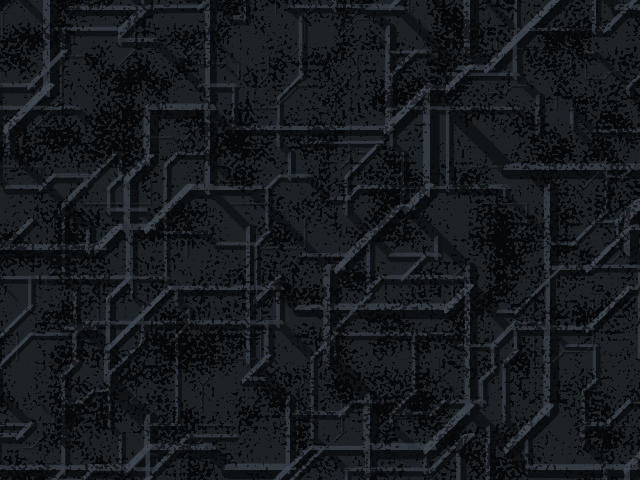
Give the GLSL for this pattern, as a WebGL 1 fragment shader.

```glsl
precision highp float;
// Dark plating crossed by bevelled ridges that run only straight or at 45 degrees.
// Jittered grid nodes are linked by octilinear routes at three scales; each ridge
// has a lit upper-left face and a shaded lower-right one, under patchy black grit.
uniform vec2 u_resolution;

float hash(vec2 p) {
  return fract(sin(dot(p, vec2(127.1, 311.7))) * 43758.545);
}

vec2 gradient(vec2 cell) {
  float angle = 6.2832 * hash(cell);
  return vec2(cos(angle), sin(angle));
}

float gradientNoise(vec2 p) {
  vec2 i = floor(p), f = fract(p);
  vec2 u = f * f * f * (f * (f * 6.0 - 15.0) + 10.0);
  vec2 e = vec2(1.0, 0.0);
  float low = mix(dot(gradient(i), f), dot(gradient(i + e), f - e), u.x);
  float high = mix(dot(gradient(i + e.yx), f - e.yx), dot(gradient(i + 1.0), f - 1.0), u.x);
  return mix(low, high, u.y);
}

// Grid node, snapped to fifths of its cell so that some links stay straight
vec2 node(vec2 cell, float seed) {
  vec2 r = vec2(hash(cell + seed), hash(cell + seed + 37.3));
  return cell + 0.1 + floor(r * 5.0) * 0.2;
}

// One ridge piece from a to b: x is the lit amount, y the shaded amount
vec2 ridge(vec2 p, vec2 a, vec2 b, float width, float aa) {
  vec2 ab = b - a;
  float len = length(ab);
  if (len < 0.01) return vec2(0.0);
  vec2 dir = ab / len;
  vec2 normal = vec2(-dir.y, dir.x);
  float facing = dot(normal, vec2(-0.7071, 0.7071));
  if (facing < 0.0) normal = -normal;
  facing = abs(facing);

  vec2 offset = p - a - dir * clamp(dot(p - a, dir), 0.0, len);
  float dist = length(offset);
  float upper = smoothstep(-aa, aa, dot(offset, normal));
  float sloped = step(0.1, facing);
  float face = 1.0 - smoothstep(-aa, aa, dist - width);
  float shadow = 1.0 - smoothstep(-aa, aa, dist - width * mix(1.0, 1.4, sloped));
  return vec2(face * upper * sloped * (0.75 * facing - 0.03),
              shadow * (1.0 - upper * sloped) * (0.5 + 0.25 * facing));
}

// Network of ridges linking each node to its right and upper neighbours
vec2 network(vec2 p, float scale, float width, float density, float seed) {
  vec2 q = p * scale, home = floor(q), shade = vec2(0.0);
  float aa = 0.6 * scale / u_resolution.y;
  for (int y = -1; y <= 1; y++) {
    for (int x = -1; x <= 1; x++) {
      vec2 cell = home + vec2(float(x), float(y));
      vec2 a = node(cell, seed);
      for (int k = 0; k < 2; k++) {
        float id = float(k);
        if (hash(cell + seed + 11.7 * (id + 1.0)) > density) continue;
        vec2 b = node(cell + vec2(1.0 - id, id), seed);
        // Straight run, 45 degree run, then the rest of the straight run
        vec2 d = b - a;
        vec2 diagonal = sign(d) * min(abs(d.x), abs(d.y));
        float variety = hash(cell + seed + 5.9 * (id + 2.0));
        vec2 bend = a + (d - diagonal) * floor(variety * 3.0) * 0.5;
        float w = width * scale * (0.75 + 0.5 * fract(variety * 7.0));
        shade = max(shade, ridge(q, a, bend, w, aa));
        shade = max(shade, ridge(q, bend, bend + diagonal, w, aa));
        shade = max(shade, ridge(q, bend + diagonal, b, w, aa));
      }
    }
  }
  return shade;
}

// Fine grains gathered in loose patches
float grit(vec2 p) {
  float patches = gradientNoise(p * 9.0 + 3.1) + 0.7 * gradientNoise(p * 24.0 + 8.4);
  float grain = gradientNoise(p * 125.0) + 0.6 * gradientNoise(p * 210.0 + 21.0);
  return smoothstep(0.1, 0.24, grain + 0.75 * patches);
}

void main() {
  vec2 p = gl_FragCoord.xy / u_resolution.y;

  vec2 shade = network(p, 4.8, 0.0115, 0.8, 2.0);
  shade = max(shade, network(p + 0.37, 8.5, 0.0075, 0.68, 19.0) * vec2(0.85, 0.9));
  shade = max(shade, network(p + 0.71, 13.0, 0.0028, 0.2, 43.0) * vec2(0.4, 0.6));

  vec3 plate = vec3(0.112, 0.132, 0.150);
  vec3 black = vec3(0.022, 0.028, 0.033);
  vec3 steel = vec3(0.290, 0.325, 0.370);

  vec3 color = mix(plate, black, shade.y);
  color = mix(color, steel, shade.x);
  color = mix(color, black, grit(p) * (1.0 - 0.7 * shade.x));
  gl_FragColor = vec4(color, 1.0);
}
```
